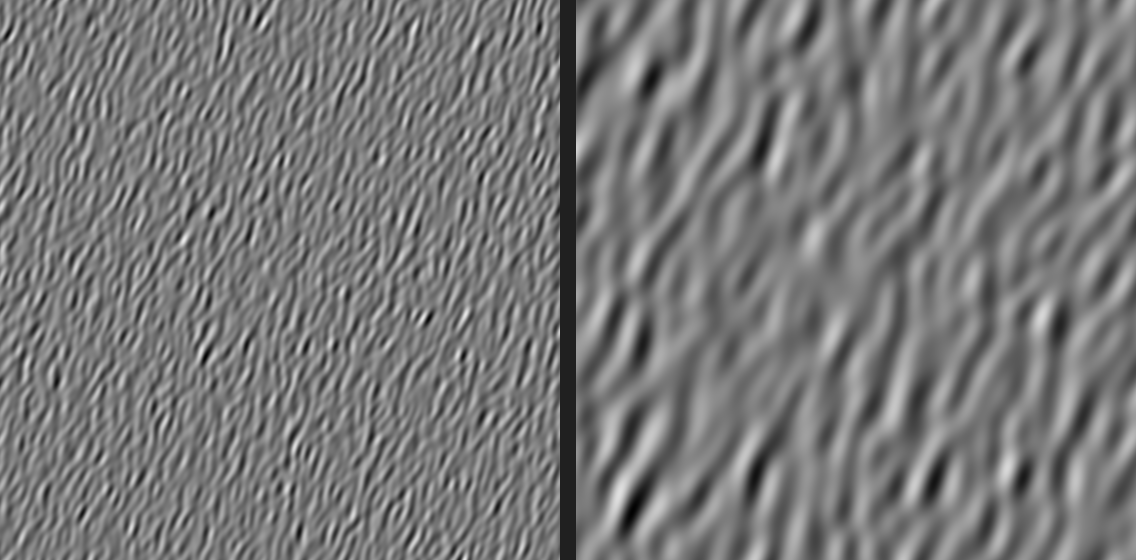
Left: the whole. Right: its middle third, enlarged.
Give the GLSL for this texture, as a three.js fragment shader.

```glsl
// Grey Gabor noise: short, soft, slanted streaks like brushed fibres.
varying vec2 vUv;

const float TAU = 6.2831853;
const float CELLS = 28.0;          // grid cells across the canvas
const int GRAINS = 6;              // wave grains per cell
const float MIN_WAVES = 31.0;      // fewest wave cycles across the canvas
const float MAX_WAVES = 56.0;      // most wave cycles across the canvas
const float WAVE_ANGLE = -0.36;    // mean wave direction, radians
const float ANGLE_SPREAD = 0.22;   // largest turn away from the mean
const float MID_GREY = 0.477;
const float CONTRAST = 0.106;

// Four random values in 0..1 from a cell and a grain index
vec4 hash4(vec3 seed) {
  vec4 q = fract(seed.xyzx * vec4(0.1031, 0.1030, 0.0973, 0.1099));
  q += dot(q, q.wzxy + 33.33);
  return fract((q.xxyz + q.yzzw) * q.zywx);
}

// A plane wave inside a smooth round window of radius one
float gaborGrain(vec2 offset, float angle, float frequency) {
  float window = max(1.0 - dot(offset, offset), 0.0);
  window *= window;
  vec2 direction = vec2(cos(angle), sin(angle));
  return window * window * cos(TAU * frequency * dot(offset, direction));
}

// Sum of light and dark grains, randomly placed, turned and scaled
float gaborNoise(vec2 p, vec2 frequencies, float angle, float spread) {
  vec2 home = floor(p);
  float sum = 0.0;
  for (int y = -1; y <= 1; y++) {
    for (int x = -1; x <= 1; x++) {
      vec2 cell = home + vec2(float(x), float(y));
      for (int i = 0; i < GRAINS; i++) {
        vec4 rnd = hash4(vec3(cell + 7.0, float(i) * 13.0 + 5.0));
        float turn = angle + spread * (2.0 * rnd.z - 1.0);
        float polarity = rnd.w < 0.5 ? -1.0 : 1.0;
        float frequency = mix(frequencies.x, frequencies.y, fract(2.0 * rnd.w));
        sum += polarity * gaborGrain(p - cell - rnd.xy, turn, frequency);
      }
    }
  }
  return sum;
}

void main() {
  vec2 frequencies = vec2(MIN_WAVES, MAX_WAVES) / CELLS;
  float streaks = gaborNoise(vUv * CELLS, frequencies, WAVE_ANGLE, ANGLE_SPREAD);
  float grey = clamp(MID_GREY + CONTRAST * streaks, 0.0, 1.0);
  gl_FragColor = vec4(vec3(grey), 1.0);
}
```
